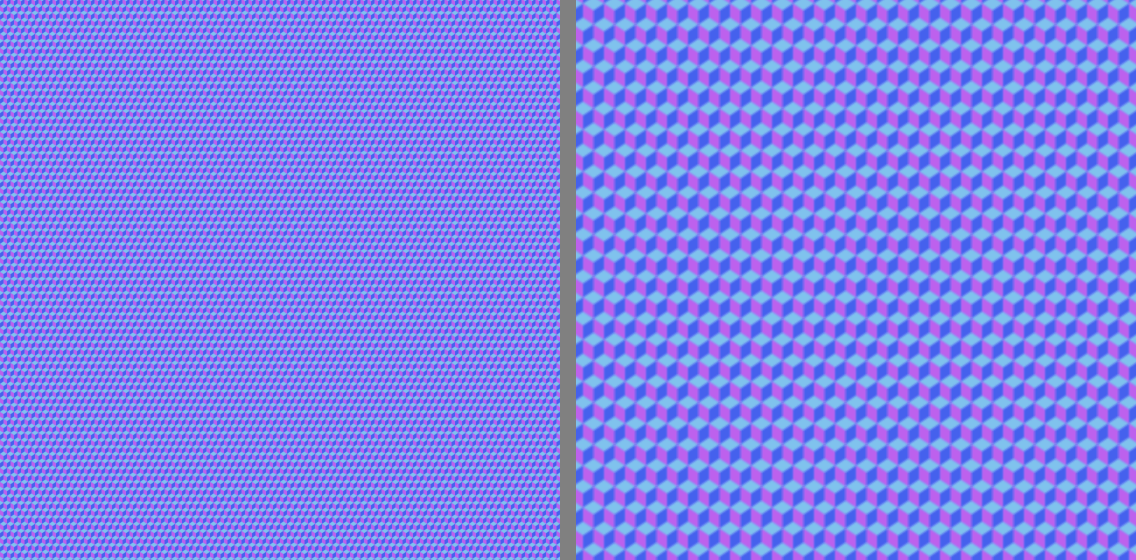
Left: the whole. Right: its middle third, enlarged.
Reproduce this texture map procedurally as a three.js fragment shader.

```glsl
// Tumbling blocks: a brick lattice of hexagons, each split into three rhombi
// that read as a cube with a pale top, a violet left and a blue right face.
// Faces are box filtered over a fixed canvas footprint to smooth the edges.
#define CUBES 80.0                      // cubes across, and rows up (even)
#define SHIFT vec2(0.0, 0.1667)         // lattice offset, in cubes
#define TOP_COLOR vec3(0.50, 0.76, 0.93)
#define LEFT_COLOR vec3(0.74, 0.38, 0.93)
#define RIGHT_COLOR vec3(0.27, 0.38, 0.93)
#define SEAM_COLOR vec3(0.49, 0.50, 1.0)
#define SEAM_WIDTH 0.06                 // in cubes
#define SEAM_STRENGTH 0.3
#define SOFTNESS 0.00195                // filter width, in canvas units
#define TAPS 4

varying vec2 vUv;

// Hexagon metric: 0.5 on the outline, for rows one cube width apart
float hexRadius(vec2 p) {
  p = abs(p);
  return max(p.x, 0.75 * p.y + 0.5 * p.x);
}

// Offset from the centre of the nearest hexagon
vec2 hexLocal(vec2 p) {
  vec2 period = vec2(1.0, 2.0);
  vec2 evenRow = mod(p + 0.5 * period, period) - 0.5 * period;
  vec2 oddRow = mod(p, period) - 0.5 * period;
  return hexRadius(evenRow) < hexRadius(oddRow) ? evenRow : oddRow;
}

vec3 cubeColor(vec2 p) {
  vec2 q = hexLocal(p);
  float aboveRidge = q.y - abs(q.x) / 1.5;
  vec3 side = q.x < 0.0 ? LEFT_COLOR : RIGHT_COLOR;
  vec3 face = aboveRidge > 0.0 ? TOP_COLOR : side;

  // Faint bright seam along the outline and the three inner edges
  float spoke = min(abs(aboveRidge) * 0.83, length(vec2(q.x, max(q.y, 0.0))));
  float edge = min(0.5 - hexRadius(q), spoke);
  float seam = 1.0 - smoothstep(0.0, SEAM_WIDTH, edge);
  return mix(face, SEAM_COLOR, SEAM_STRENGTH * seam);
}

void main() {
  vec3 sum = vec3(0.0);
  for (int j = 0; j < TAPS; j++) {
    for (int i = 0; i < TAPS; i++) {
      vec2 tap = (vec2(float(i), float(j)) + 0.5) / float(TAPS) - 0.5;
      sum += cubeColor((vUv + tap * SOFTNESS) * CUBES + SHIFT);
    }
  }
  gl_FragColor = vec4(sum / float(TAPS * TAPS), 1.0);
}
```
